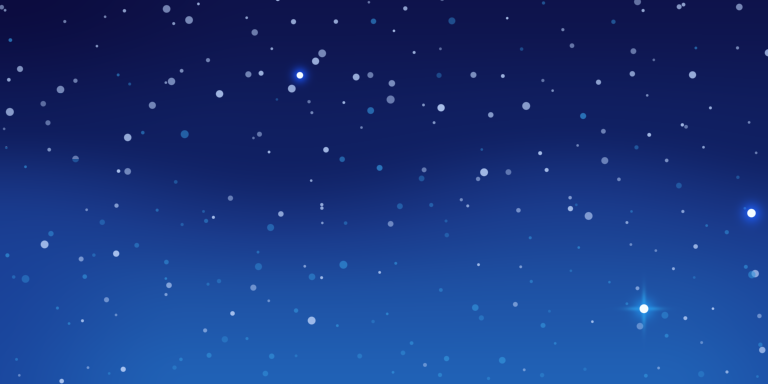
Give the GLSL for this background, as a WebGL 2 fragment shader.

```glsl
#version 300 es
precision highp float;
// Starry night sky: a warped vertical gradient from indigo to azure, three
// jittered grids of soft round stars, and three glowing stars, one of them
// with a cross flare. One unit is the canvas height.
uniform vec2 u_resolution;
out vec4 outColor;

vec3 hash3(vec2 cell) {
  vec3 q = fract(vec3(cell.xyx) * vec3(0.1031, 0.1030, 0.0973));
  q += dot(q, q.yxz + 33.33);
  return fract((q.xxy + q.yzz) * q.zyx);
}

// Gradient whose middle bands rise and sink in a slow wave
vec3 skyColor(vec2 p) {
  float middle = exp(-pow((p.y - 0.53) / 0.22, 2.0));
  float h = p.y - 0.055 * middle * cos(4.2 * p.x);
  vec3 sky = mix(vec3(0.125, 0.38, 0.71), vec3(0.12, 0.33, 0.655), smoothstep(0.0, 0.24, h));
  sky = mix(sky, vec3(0.10, 0.22, 0.535), smoothstep(0.18, 0.48, h));
  sky = mix(sky, vec3(0.063, 0.125, 0.385), smoothstep(0.39, 0.66, h));
  sky = mix(sky, vec3(0.055, 0.075, 0.295), smoothstep(0.62, 1.02, h));
  // Deeper blue toward the lower corners, darkest at the upper left
  float side = smoothstep(0.6, 1.2, abs(p.x - 1.1));
  sky = mix(sky, vec3(0.09, 0.22, 0.57), 0.65 * side * (1.0 - smoothstep(0.25, 0.6, p.y)));
  return sky - vec3(0.01, 0.03, 0.05) * smoothstep(0.7, 0.0, length(p - vec2(0.0, 1.0)));
}

// One jittered star per grid cell, kept clear of the cell border
vec3 addStars(vec3 color, vec2 p, float cellSize, float seed, float pixel) {
  vec2 cell = floor(p / cellSize);
  vec3 place = hash3(cell + seed);
  vec3 look = hash3(cell + seed + 57.0);
  float radius = mix(0.0032, 0.0105, pow(place.z, 2.0));
  vec2 center = (cell + mix(vec2(0.11), vec2(0.89), place.xy)) * cellSize;
  float disc = 1.0 - smoothstep(-pixel, pixel, length(p - center) - radius);
  // Pale lavender stars high up, mostly cyan ones lower down
  float pale = step(look.x, mix(0.35, 0.85, smoothstep(0.3, 0.8, p.y)));
  vec3 tint = mix(vec3(0.20, 0.58, 0.86), vec3(0.72, 0.81, 0.97), pale);
  float alpha = mix(0.45, 0.9, look.y) * mix(0.8, 1.0, pale);
  return mix(color, tint, disc * alpha * step(look.z, 0.8));
}

// White core inside a colored halo
vec3 addGlow(vec3 color, vec2 d, float radius, vec3 halo, float pixel) {
  float r = length(d);
  color = mix(color, halo, 0.9 * exp(-pow(r / (2.3 * radius), 2.0)));
  return mix(color, vec3(0.96, 0.99, 1.0), 1.0 - smoothstep(-pixel, pixel, r - radius));
}

void main() {
  vec2 p = gl_FragCoord.xy / u_resolution.y;
  float pixel = 0.8 / u_resolution.y;
  vec3 color = skyColor(p);

  color = addStars(color, p, 0.125, 11.0, pixel);
  color = addStars(color, p + 0.047, 0.137, 83.0, pixel);
  color = addStars(color, p + 0.081, 0.163, 139.0, pixel);

  // Two round glowing stars
  color = addGlow(color, p - vec2(0.781, 0.804), 0.0085, vec3(0.10, 0.32, 0.95), pixel);
  color = addGlow(color, p - vec2(1.957, 0.445), 0.0110, vec3(0.12, 0.36, 0.95), pixel);

  // Cross flare: thin rays that taper away from the core
  vec2 d = p - vec2(1.677, 0.196);
  vec2 a = d * d;
  float rays = exp(-a.y / 0.00003 - a.x / 0.0016) + exp(-a.x / 0.00003 - a.y / 0.0019);
  color = mix(color, vec3(0.20, 0.70, 0.96), min(0.8 * rays, 1.0));
  color = addGlow(color, d, 0.0115, vec3(0.13, 0.55, 0.90), pixel);

  outColor = vec4(color, 1.0);
}
```
